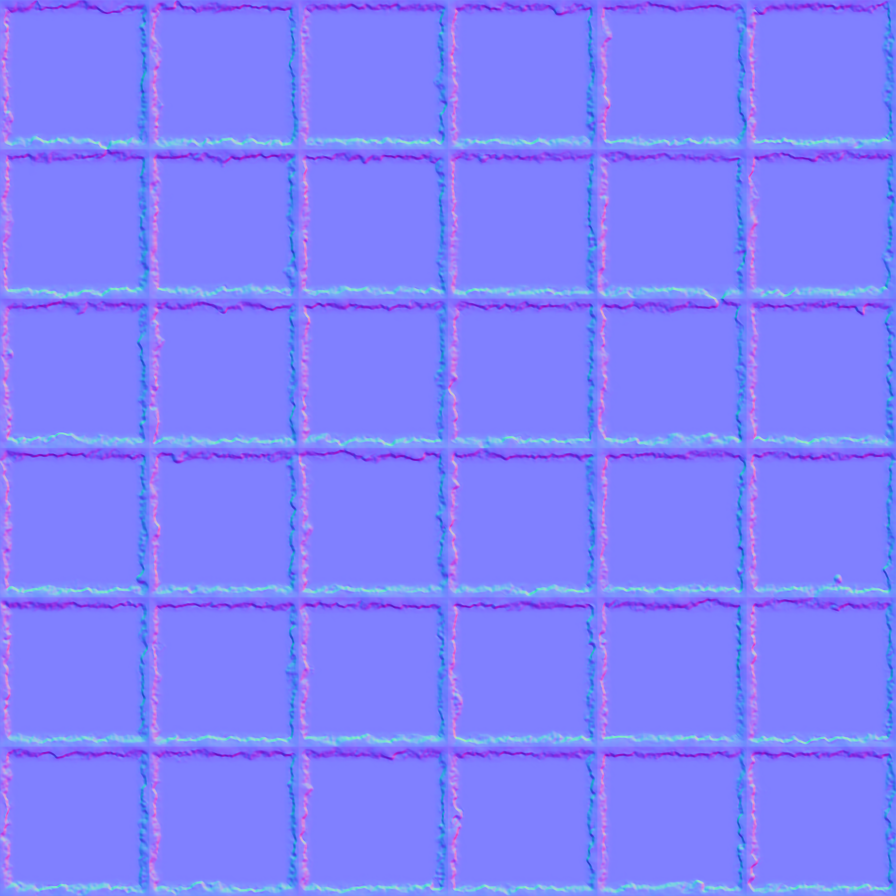
A WebGL 2 fragment shader for this texture map:

```glsl
#version 300 es
precision highp float;

#define TILES 6.0
#define HALF_SIZE vec2(0.457, 0.448)
#define CORNER 0.014
#define EDGE_WIDTH vec2(0.012, 0.038)
#define EDGE_HEIGHT 0.0155
#define SOFT_HEIGHT 0.0155
#define JAG 0.025
#define CHIP 0.25
#define CRUMB 0.0052
#define GROUT_GRAIN 0.013
#define SLOPE_STEP 0.0045
#define RELIEF vec2(0.9, 1.04)

uniform vec2 u_resolution;
out vec4 fragColor;

// Unit gradient for a lattice point
vec2 latticeGradient(vec2 cell) {
    vec3 p = fract(cell.xyx * vec3(0.1031, 0.1030, 0.0973));
    p += dot(p, p.yzx + 33.33);
    float angle = 6.2832 * fract((p.x + p.y) * p.z);
    return vec2(cos(angle), sin(angle));
}

// Gradient noise that wraps over the unit square
float wrapNoise(vec2 uv, float frequency) {
    vec2 p = uv * frequency;
    vec2 cell = floor(p);
    vec2 f = p - cell;
    vec2 lo = mod(cell, frequency);
    vec2 hi = mod(cell + 1.0, frequency);
    vec2 u = f * f * f * (f * (f * 6.0 - 15.0) + 10.0);
    float a = dot(latticeGradient(lo), f);
    float b = dot(latticeGradient(vec2(hi.x, lo.y)), f - vec2(1.0, 0.0));
    float c = dot(latticeGradient(vec2(lo.x, hi.y)), f - vec2(0.0, 1.0));
    float d = dot(latticeGradient(hi), f - 1.0);
    return mix(mix(a, b, u.x), mix(c, d, u.x), u.y);
}

// Signed distance to the tile outline, positive in the grout
float tileDistance(vec2 g) {
    vec2 q = abs(fract(g) - 0.5) - HALF_SIZE + CORNER;
    return length(max(q, 0.0)) + min(max(q.x, q.y), 0.0) - CORNER;
}

// Flat sunken tiles between raised, rounded grout
float surfaceHeight(vec2 g) {
    float smoothDistance = tileDistance(g);
    if (smoothDistance < -0.15) return 0.0;
    vec2 uv = g / TILES;

    // Ragged outline with occasional chips
    float chip = wrapNoise(uv, 38.0);
    float d = smoothDistance + CHIP * chip * chip * chip;
    d += 0.7 * JAG * wrapNoise(uv, 20.0);
    d += JAG * wrapNoise(uv, 84.0);
    d += 0.5 * JAG * wrapNoise(uv, 180.0);

    // Lip of varying steepness over a broad soft rise
    float wear = smoothstep(-0.2, 0.45, wrapNoise(uv, 27.0));
    float width = mix(EDGE_WIDTH.x, EDGE_WIDTH.y, wear);
    float height = EDGE_HEIGHT * smoothstep(-width, width, d);
    float softDistance = mix(smoothDistance, d, 0.5);
    height += SOFT_HEIGHT * smoothstep(-0.055, 0.08, softDistance);

    // Crumbs on the lip, broad unevenness on the grout
    float lip = exp(-d * d / 0.0004);
    float crumbs = wrapNoise(uv, 122.0) + 0.7 * wrapNoise(uv, 236.0);
    height += CRUMB * lip * crumbs;
    float grain = wrapNoise(uv, 26.0) + 0.25 * wrapNoise(uv, 64.0);
    height += GROUT_GRAIN * smoothstep(-0.025, 0.04, d) * grain;
    return height;
}

vec3 surfaceNormal(vec2 g) {
    vec2 e = vec2(SLOPE_STEP, 0.0);
    float dx = surfaceHeight(g + e.xy) - surfaceHeight(g - e.xy);
    float dy = surfaceHeight(g + e.yx) - surfaceHeight(g - e.yx);
    return normalize(vec3(-RELIEF * vec2(dx, dy), 2.0 * SLOPE_STEP));
}

void main() {
    // Average four samples per pixel
    vec3 color = vec3(0.0);
    for (int i = 0; i < 4; i++) {
        vec2 offset = vec2(i & 1, i >> 1) * 0.5 - 0.25;
        vec2 uv = (gl_FragCoord.xy + offset) / u_resolution;
        color += 0.5 + 0.5 * surfaceNormal(uv * TILES);
    }
    fragColor = vec4(color * 0.25, 1.0);
}
```
